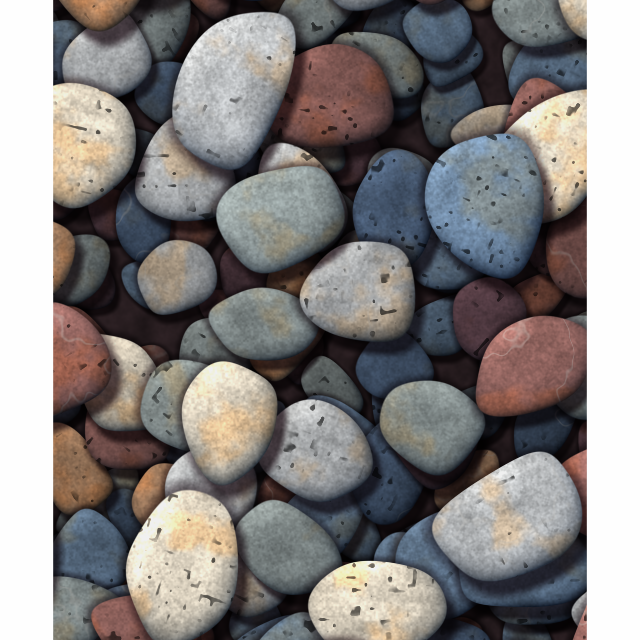
Write a three.js fragment shader that draws this texture.

```glsl
// Sunlit heap of smooth beach pebbles in mixed colours, between white side margins.
varying vec2 vUv;

vec3 hash3(vec3 p) {
  p = fract(p * vec3(0.1031, 0.1030, 0.0973));
  p += dot(p, p.yxz + 33.33);
  return fract((p.xxy + p.yxx) * p.zyx);
}

float noise(vec2 p) {
  vec2 i = floor(p), f = fract(p);
  f = f * f * (3.0 - 2.0 * f);
  float a = hash3(vec3(i, 1.0)).x;
  float b = hash3(vec3(i + vec2(1.0, 0.0), 1.0)).x;
  float c = hash3(vec3(i + vec2(0.0, 1.0), 1.0)).x;
  float d = hash3(vec3(i + 1.0, 1.0)).x;
  return mix(mix(a, b, f.x), mix(c, d, f.x), f.y);
}

float fbm(vec2 p) {
  float sum = 0.0, gain = 0.53;
  for (int i = 0; i < 4; i++) {
    sum += gain * noise(p);
    p = mat2(1.6, 1.2, -1.2, 1.6) * p + 7.1;
    gain *= 0.5;
  }
  return sum;
}

mat2 rotation(float a) {
  return mat2(cos(a), sin(a), -sin(a), cos(a));
}

// Rounded irregular polygon: a soft maximum of six half planes, 1 on the rim.
float pebbleRadius(vec2 p, vec3 seed, float stretch) {
  p *= vec2(1.0 / stretch, stretch);
  float sum = 0.0;
  for (int i = 0; i < 6; i++) {
    vec3 h = hash3(seed + float(i) * 5.37);
    float a = (float(i) + 0.55 * h.x) * 1.0472;
    float reach = 0.8 + 0.34 * h.y;
    sum += pow(max(dot(p, vec2(cos(a), sin(a))), 0.0) / reach, 5.0);
  }
  return pow(sum, 0.2);
}

// Stone colours, ordered from dark to pale.
vec3 stoneColour(float k) {
  if (k < 0.12) return vec3(0.43, 0.31, 0.35); // plum
  if (k < 0.30) return vec3(0.32, 0.40, 0.51); // slate
  if (k < 0.39) return vec3(0.58, 0.40, 0.38); // rust
  if (k < 0.53) return vec3(0.45, 0.55, 0.66); // blue
  if (k < 0.65) return vec3(0.57, 0.61, 0.61); // green grey
  if (k < 0.73) return vec3(0.80, 0.62, 0.48); // tan
  if (k < 0.87) return vec3(0.75, 0.76, 0.77); // pale grey
  return vec3(0.85, 0.81, 0.74);               // cream
}

// Mottling, bands, grain, pits and pale veins.
vec3 stoneSurface(vec2 p, vec3 base, vec3 h) {
  float mottle = fbm(p * 22.0);
  float bands = fbm(p * vec2(14.0, 60.0));
  float grain = noise(p * 330.0) + noise(p * 190.0) - 1.0;
  vec3 col = base * (0.72 + 0.36 * mottle + 0.2 * bands + 0.15 * grain);
  col = mix(col, col * vec3(1.1, 0.98, 0.84), smoothstep(0.5, 0.75, fbm(p * 16.0 + 3.0)));
  float pits = smoothstep(0.78, 0.9, noise(p * 105.0)) * smoothstep(0.4, 0.65, mottle);
  col *= 1.0 - 0.6 * pits * step(0.4, h.y);
  float vein = 1.0 - smoothstep(0.0, 0.018, abs(fbm(p * 9.0 + 5.0) - 0.5));
  return mix(col, vec3(0.78, 0.77, 0.75), 0.3 * vein * step(0.72, h.z));
}

void main() {
  vec2 uv = vUv;
  vec3 light = normalize(vec3(-0.38, 0.6, 0.95));
  vec3 col = vec3(0.15, 0.11, 0.12) * (0.6 + 0.8 * fbm(uv * 40.0));

  // Layers run from small buried stones to large ones on top.
  for (int layer = 0; layer < 4; layer++) {
    float level = float(layer);
    float cell = 0.105 + 0.036 * level;
    mat2 turn = rotation(0.35 + level * 0.73);
    vec2 grid = turn * uv / cell + 17.0 * level;

    for (int k = 0; k < 9; k++) {
      vec2 id = floor(grid) + vec2(mod(float(k), 3.0), floor((float(k) + 0.5) / 3.0)) - 1.0;
      vec3 seed = vec3(id, level * 11.0 + 4.0);
      vec3 place = hash3(seed);
      vec3 kind = hash3(seed + 41.7);
      if (place.z > 1.0 - 0.11 * level) continue;

      vec2 centre = id + 0.5 + 0.5 * (place.xy - 0.5);
      vec2 d = ((grid - centre) * cell) * turn;
      float size = cell * mix(0.38, 0.52, kind.y);
      if (length(d) > 2.2 * size) continue;

      mat2 spin = rotation(6.2832 * kind.z);
      float stretch = 1.0 + 0.27 * fract(kind.x * 9.0);
      float r = pebbleRadius(spin * d / size, seed, stretch);

      // Dropped shadow and contact darkening on whatever lies below.
      vec2 shift = vec2(0.13, -0.2) * size;
      float dropShade = pebbleRadius(spin * (d - shift) / size, seed, stretch);
      float shade = max(1.0 - smoothstep(0.93, 1.13, dropShade), 0.75 - 0.75 * smoothstep(0.98, 1.2, r));
      col *= mix(vec3(1.0), vec3(0.38, 0.32, 0.35), shade);

      float cover = smoothstep(-0.0014, 0.0014, (1.0 - r) * size);
      if (cover <= 0.0) continue;

      // Flat-topped dome, lit by warm sun and a cool sky.
      vec2 lean = d / (length(d) + 0.0001) * 0.84 * pow(min(r, 1.0), 3.5);
      float sun = max(dot(vec3(lean, sqrt(1.0 - dot(lean, lean))), light), 0.0);
      vec3 base = stoneColour(kind.x * 0.7 + 0.1 * level);
      vec3 stone = stoneSurface(spin * d + place.xy * 9.0, base, kind);
      stone *= vec3(0.20, 0.25, 0.32) + vec3(0.99, 0.93, 0.84) * sun;
      stone *= mix(0.56, 1.0, level / 3.0);
      col = mix(col, min(stone, 0.94), cover);
    }
  }

  // White side margins.
  float margin = smoothstep(0.416, 0.4175, abs(uv.x - 0.5));
  gl_FragColor = vec4(mix(col, vec3(0.995), margin), 1.0);
}
```
